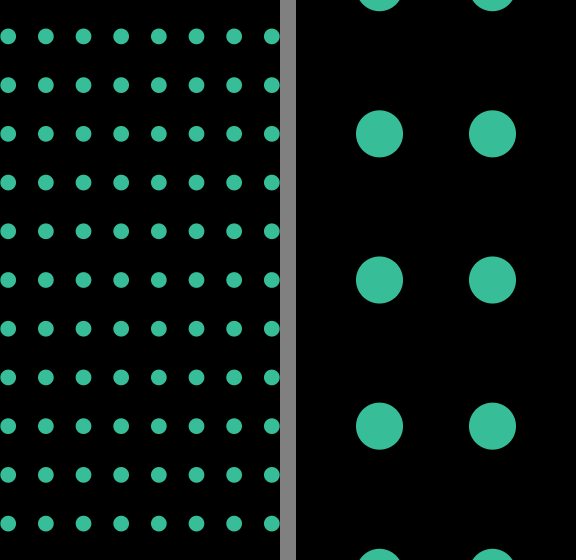
Left: the whole. Right: its middle third, enlarged.
Write a WebGL 1 fragment shader that draws this pattern.

```glsl
precision highp float;

uniform vec2 u_resolution;

// Lengths are in canvas widths
const vec2 DOT_COUNT = vec2(8.0, 11.0);
const vec2 DOT_SPACING = vec2(0.1345, 0.1740);
const float DOT_RADIUS = 0.028;
const vec3 DOT_COLOR = vec3(0.22, 0.74, 0.60);
const vec3 BACKGROUND_COLOR = vec3(0.0);

// Signed distance to the nearest dot of a finite grid centred on the origin
float dotGridDistance(vec2 p) {
    vec2 lastIndex = DOT_COUNT - 1.0;
    vec2 index = floor(p / DOT_SPACING + 0.5 * lastIndex + 0.5);
    index = clamp(index, vec2(0.0), lastIndex);
    vec2 center = (index - 0.5 * lastIndex) * DOT_SPACING;
    return length(p - center) - DOT_RADIUS;
}

void main() {
    vec2 p = (gl_FragCoord.xy - 0.5 * u_resolution) / u_resolution.x;
    float pixel = 1.0 / u_resolution.x;

    // One-pixel antialiased edge
    float coverage = clamp(0.5 - dotGridDistance(p) / pixel, 0.0, 1.0);
    gl_FragColor = vec4(mix(BACKGROUND_COLOR, DOT_COLOR, coverage), 1.0);
}
```
